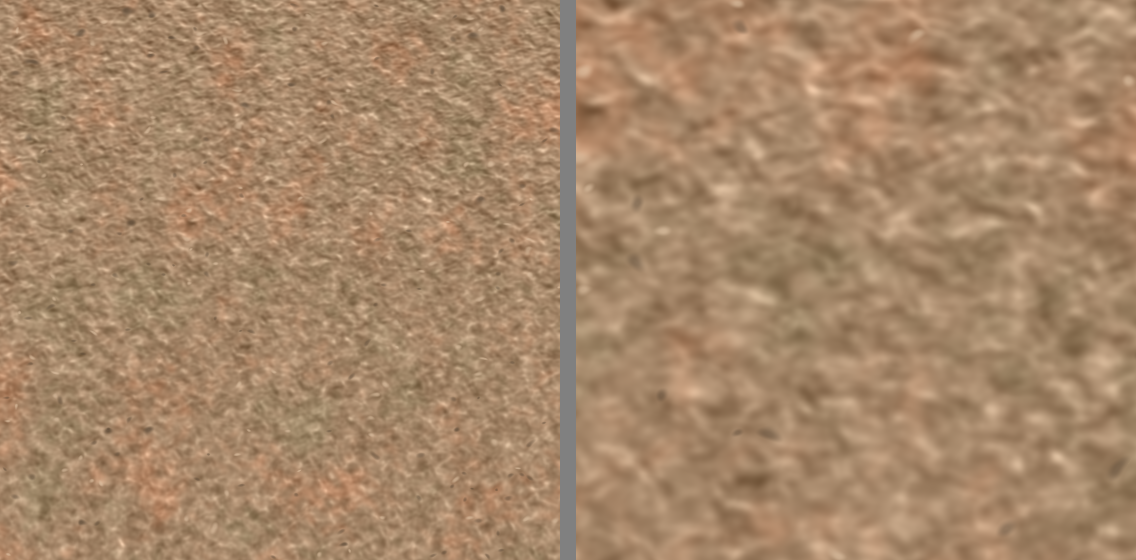
Left, the full canvas; right, a detail of the centre.
Give the GLSL for this texture, as a Shadertoy shader.

```glsl
// Fine, weathered sandy ground seen at a slant: gradient noise makes the grains,
// crisp and flattened towards the top, softer and rounder towards the bottom.
// Broad noise tints it rusty or olive, and sparse specks add pits and pale chips.

const vec3 SAND = vec3(0.655, 0.534, 0.418);
const vec3 LIGHT_SHIFT = vec3(1.0, 0.99, 0.95);
const vec3 RUST_SHIFT = vec3(0.066, -0.006, -0.022);
const vec3 OLIVE_SHIFT = vec3(-0.046, -0.014, -0.022);
const vec3 PIT = vec3(0.34, 0.27, 0.20);
const vec3 CHIP = vec3(0.87, 0.76, 0.64);

float hash(vec2 p) {
    return fract(sin(dot(p, vec2(127.1, 311.7))) * 43758.5453);
}

// Slope of one lattice corner, measured along the offset from it
float corner(vec2 cell, vec2 offset) {
    vec2 slope = vec2(hash(cell), hash(cell + 19.7)) * 2.0 - 1.0;
    return 1.22 * dot(slope, offset);
}

// Signed gradient noise, roughly -0.7 to 0.7
float noise(vec2 p) {
    vec2 i = floor(p);
    vec2 f = p - i;
    vec2 u = f * f * (3.0 - 2.0 * f);
    vec2 right = vec2(1.0, 0.0);
    vec2 up = vec2(0.0, 1.0);
    float low = mix(corner(i, f), corner(i + right, f - right), u.x);
    float high = mix(corner(i + up, f - up), corner(i + 1.0, f - 1.0), u.x);
    return mix(low, high, u.y);
}

// Two noise layers, the finer one turned to hide the lattice
float layeredNoise(vec2 p, float fineShare) {
    vec2 turned = vec2(0.96 * p.x - 0.28 * p.y, 0.28 * p.x + 0.96 * p.y);
    return noise(p) + fineShare * noise(turned * 1.9 + 17.3);
}

// Coverage of sparse dots; radius is in cells
float specks(vec2 uv, float cells, float chance, float radius, float seed) {
    vec2 p = uv * cells;
    vec2 cell = floor(p);
    vec2 key = cell + seed;
    vec2 center = 0.35 + 0.3 * vec2(hash(key), hash(key + 5.7));
    float size = radius * mix(0.6, 1.2, hash(key + 9.1));
    float dist = length((p - cell - center) * vec2(0.85, 1.15));
    float present = step(hash(key + 2.3), chance);
    return present * (1.0 - smoothstep(0.2 * size, 1.3 * size, dist));
}

void mainImage(out vec4 fragColor, in vec2 fragCoord) {
    vec2 uv = fragCoord / iResolution.xy;
    float distance01 = smoothstep(0.1, 0.95, uv.y);

    // Grain coordinates tighten vertically with distance
    vec2 p = vec2(58.0 * uv.x, 58.0 * uv.y + 17.0 * uv.y * uv.y);
    vec2 warp = vec2(noise(p * 0.6 + 31.0), noise(p * 0.6 + 77.0));
    p += 0.25 * warp;

    // Grains, with lit upper edges and shaded lower ones
    float grain = layeredNoise(p, 0.55);
    float relief = grain - layeredNoise(p + vec2(0.12, 0.42), 0.55);
    float tone = mix(0.130, 0.115, distance01) * grain;
    tone += mix(0.025, 0.090, distance01) * relief;
    float glint = max(grain, 0.0);
    tone += 0.10 * glint * glint - 0.005;

    // Clumps of grains and broad light and dark areas
    float clumps = noise(uv * vec2(27.0, 31.0) + 8.0);
    float areas = noise(uv * vec2(11.0, 9.0) + 63.0);
    tone += 0.095 * clumps + 0.040 * areas;

    // Broad patches and small flecks of colour
    float patches = layeredNoise(uv * vec2(7.0, 6.0) + 3.7, 0.7);
    float flecks = noise(uv * 44.0 + 51.0);
    tone += 0.075 * flecks;
    float hue = 1.1 * patches + 0.6 * flecks;
    vec3 color = SAND + tone * LIGHT_SHIFT;
    color += RUST_SHIFT * smoothstep(-0.05, 0.95, hue);
    color += OLIVE_SHIFT * smoothstep(-0.05, 0.95, -hue);

    // Dark pits and pale chips, made ragged by the grain warp
    vec2 ragged = uv + 0.012 * warp;
    float pits = specks(ragged, 24.0, 0.025, 0.20, 11.0);
    float smallPits = specks(ragged, 50.0, 0.035, 0.26, 23.0);
    float chips = specks(ragged, 46.0, 0.045, 0.24, 37.0);
    color = mix(color, PIT, 0.65 * pits);
    color = mix(color, PIT, 0.45 * smallPits);
    color = mix(color, CHIP, 0.60 * chips);

    fragColor = vec4(clamp(color, 0.0, 1.0), 1.0);
}
```
